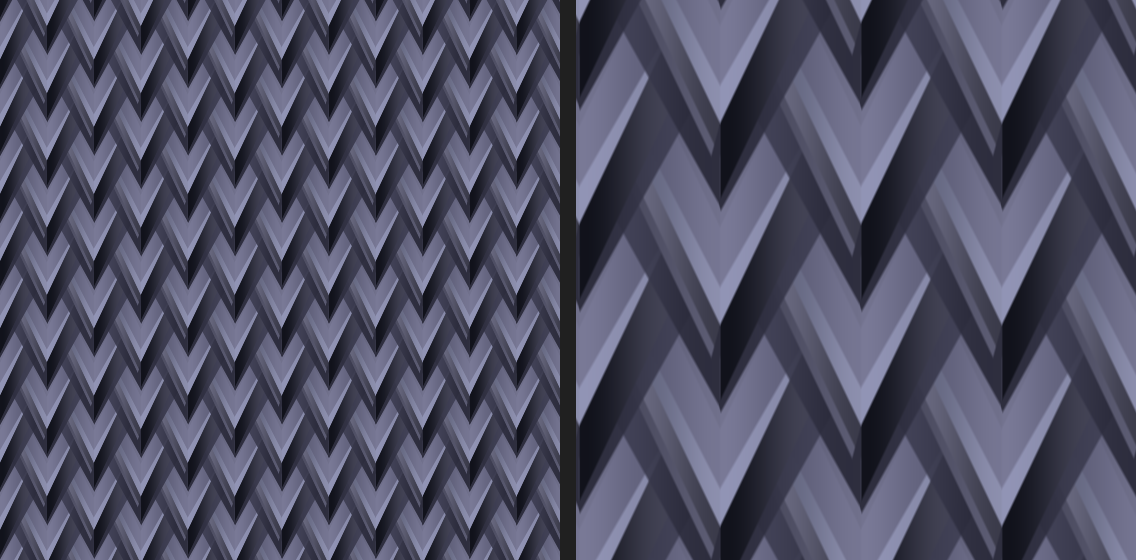
Left, the full canvas; right, a detail of the centre.
Reproduce this pattern procedurally as a three.js fragment shader.

```glsl
// Overlapping pointed scales in staggered columns, lit from the upper left.
// Rows of tips are painted from low to high; each scale lays a soft shadow,
// then its two bevelled sides, a bright chevron rim and a slate face.

#define COLUMN_PERIOD 0.1677          // canvas units between like columns
#define ROW_PERIOD 0.12               // canvas units between tips in a column
#define ORIGIN vec2(0.0837, 0.8333)   // one tip
#define SLOPE 2.1                     // steepness of the scale edges
#define SHADOW_SLOPE 1.8
#define RIGHT_DEPTH 0.376             // drop of the dark side below the tip
#define LEFT_DEPTH 0.253              // drop of the grey side and its strip
#define STRIP_TOP 0.166
#define RIM 0.188                     // height of the rim above the tip
#define SOFT 0.018                    // edge smoothing

varying vec2 vUv;

float above(float d) {
  return smoothstep(-SOFT, SOFT, d);
}

// Smooth test for the right half of a scale.
float rightOf(float x) {
  return smoothstep(-SOFT * 0.4, SOFT * 0.4, x);
}

// Slate face with its rim; q is measured from the tip, in row periods.
vec3 faceColor(vec2 q, float right) {
  float ax = abs(q.x);
  float v = q.y - SLOPE * ax;

  vec3 face = mix(vec3(0.475, 0.475, 0.59), vec3(0.385, 0.385, 0.49),
                  smoothstep(0.0, 0.34, ax));
  face *= 1.0 - 0.05 * above(v - 0.485);
  face *= mix(0.97, 1.0, right);

  // The right rim tapers to a point, the left one keeps its width.
  float inner = q.y - RIM - ax * mix(1.95, 1.745, right);
  vec3 leftRim = mix(vec3(0.55, 0.56, 0.68), vec3(0.40, 0.41, 0.51),
                     smoothstep(0.0, 0.36, ax));
  vec3 rightRim = mix(vec3(0.57, 0.58, 0.71), vec3(0.53, 0.54, 0.66),
                      smoothstep(0.0, 0.36, ax));
  return mix(mix(leftRim, rightRim, right), face, above(inner));
}

// Bevelled sides below the face edge.
vec3 sideColor(vec2 q, float right) {
  float ax = abs(q.x);
  float v = q.y - SLOPE * ax;
  vec3 dark = mix(vec3(0.065, 0.07, 0.105), vec3(0.26, 0.26, 0.33),
                  smoothstep(0.02, 0.44, ax));
  vec3 grey = mix(vec3(0.23, 0.23, 0.29), vec3(0.41, 0.41, 0.50),
                  smoothstep(0.0, 0.42, ax));
  vec3 strip = mix(vec3(0.36, 0.36, 0.45), vec3(0.30, 0.30, 0.38),
                   smoothstep(0.0, 0.45, ax));
  grey = mix(strip, grey, above(v + STRIP_TOP));
  return mix(grey, dark, right);
}

vec3 paintScale(vec3 under, vec2 q) {
  float ax = abs(q.x);
  float right = rightOf(q.x);
  float v = q.y - SLOPE * ax;

  // Shadow on the scales beneath.
  float shade = above(q.y + mix(0.41, 0.44, right) - SHADOW_SLOPE * ax);
  vec3 shadow = mix(vec3(0.15, 0.15, 0.21), vec3(0.24, 0.24, 0.32),
                    smoothstep(0.05, 0.5, ax));
  vec3 color = mix(under, shadow, 0.9 * shade);

  // The left side ends in a slanted cut just short of the centre line.
  float leftCut = 1.0 - rightOf(q.x - 0.27 * min(q.y, 0.0));
  float leftBody = above(v + LEFT_DEPTH) * max(leftCut, above(v));
  float body = mix(leftBody, above(v + RIGHT_DEPTH), right);
  color = mix(color, sideColor(q, right), body);
  return mix(color, faceColor(q, right), above(v));
}

void main() {
  vec2 p = (vUv - ORIGIN) / ROW_PERIOD;
  float period = COLUMN_PERIOD / ROW_PERIOD;
  float row = floor(p.y * 2.0);
  vec3 color = vec3(0.18, 0.19, 0.25);

  // Half rows, each shifted by half a column from the next.
  for (int i = -3; i <= 1; i++) {
    float k = row + float(i);
    float x = p.x / period - 0.5 * mod(k, 2.0);
    vec2 q = vec2((fract(x + 0.5) - 0.5) * period, p.y - 0.5 * k);
    color = paintScale(color, q);
  }
  gl_FragColor = vec4(color, 1.0);
}
```
